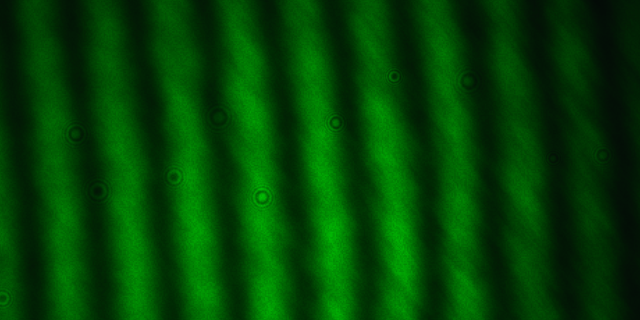
This pattern is drawn by a WebGL 2 fragment shader. Its source:

```glsl
#version 300 es
precision highp float;

#define FRINGE_SPACING 0.208
#define FRINGE_START 0.222
#define FRINGE_LEAN 0.117
#define FRINGE_BOW 0.05
#define TROUGH_LEVEL 0.31
#define BEAM_PEAK 0.58
#define BEAM_CENTER vec2(0.98, 0.25)
#define STREAK_AMOUNT 0.42
#define MOTTLE_AMOUNT 0.42
#define GRAIN_AMOUNT 0.19
#define RING_COUNT 11

uniform vec2 u_resolution;
out vec4 fragColor;

float hash(vec2 p) {
    vec3 q = fract(vec3(p.xyx) * 0.1031);
    q += dot(q, q.yzx + 33.33);
    return fract((q.x + q.y) * q.z);
}

float noise(vec2 p) {
    vec2 cell = floor(p);
    vec2 f = fract(p);
    f = f * f * (3.0 - 2.0 * f);
    float low = mix(hash(cell), hash(cell + vec2(1.0, 0.0)), f.x);
    float high = mix(hash(cell + vec2(0.0, 1.0)), hash(cell + 1.0), f.x);
    return mix(low, high, f.y);
}

float fbm(vec2 p) {
    float sum = 0.0;
    float weight = 0.5;
    for (int i = 0; i < 4; i++) {
        sum += weight * noise(p);
        p = mat2(1.6, 1.2, -1.2, 1.6) * p + 7.3;
        weight *= 0.5;
    }
    return sum / 0.9375;
}

// Leaning, slightly bowed cosine fringes
float fringes(vec2 p) {
    float wobble = 0.035 * (fbm(p * 6.0 + 20.0) - 0.5);
    float center = FRINGE_START - FRINGE_LEAN * p.y + FRINGE_BOW * p.y * (1.0 - p.y);
    float phase = (p.x - center + wobble) / FRINGE_SPACING;
    return 0.5 + 0.5 * cos(6.28318 * phase);
}

// Gaussian beam that falls off faster to the right
float beam(vec2 p) {
    vec2 d = p - BEAM_CENTER;
    d /= vec2(d.x < 0.0 ? 1.35 : 0.92, 1.06);
    return BEAM_PEAK * exp(-dot(d, d));
}

// Diffraction rings around scattered dust specks
float dustRings(vec2 p) {
    float sum = 0.0;
    for (int i = 0; i < RING_COUNT; i++) {
        float id = float(i);
        float t = (id + 0.5) / float(RING_COUNT);
        vec2 jitter = vec2(hash(vec2(id, 3.7)), hash(vec2(id, 9.1))) - 0.5;
        vec2 center = vec2(2.0 * pow(t, 1.2), mix(0.28, 0.75, t));
        center += jitter * vec2(0.12, 0.5);
        float size = mix(0.026, 0.052, hash(vec2(id, 5.3)));
        float s = length(p - center) / size;
        float strength = mix(0.18, 0.42, hash(vec2(id, 1.9)));
        float polarity = hash(vec2(id, 7.7)) < 0.35 ? -1.0 : 1.0;
        sum += polarity * strength * cos(13.0 * s * s) * exp(-1.7 * s * s);
    }
    return sum;
}

void main() {
    vec2 p = gl_FragCoord.xy / u_resolution.y;

    // Diagonal streaks, stronger on the right
    vec2 along = vec2(0.62, -0.78);
    vec2 across = vec2(0.78, 0.62);
    vec2 streakUv = vec2(dot(p, across) * 30.0, dot(p, along) * 5.0);
    float streak = fbm(streakUv + 11.0) - 0.5;
    float streakGain = STREAK_AMOUNT * mix(0.5, 1.5, smoothstep(0.3, 1.8, p.x));

    // Cloudy mottling and fine speckle
    float mottle = fbm(p * 11.0 + 3.0) - 0.5;
    float grain = noise(p * 230.0) - 0.5;

    float light = beam(p) * mix(TROUGH_LEVEL, 1.0, fringes(p));
    light *= 1.0 + streakGain * streak + MOTTLE_AMOUNT * mottle;
    light *= 1.0 + GRAIN_AMOUNT * grain + dustRings(p);
    light = max(light, 0.0) + 0.008;

    // Green laser light over a faint dark floor
    float shade = 1.0 - smoothstep(0.03, 0.2, light);
    vec3 color = vec3(0.012 * shade, light, mix(0.010, 0.024, shade));
    fragColor = vec4(color, 1.0);
}
```
